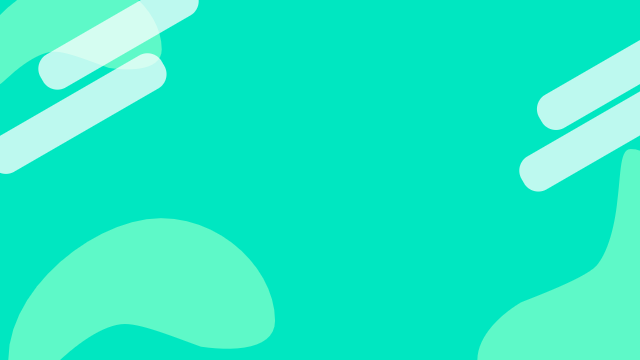
This background is drawn by a Shadertoy shader. Its source:

```glsl
// Flat turquoise backdrop with mint blobs and translucent white slanted bars.
// Blobs are closed chains of cubic Bezier curves turned into signed distances;
// bars are rotated rounded boxes. Lengths are in units of the canvas height.

const int CURVES = 6;    // Bezier pieces per blob
const int POINTS = 18;   // three control points per piece
const int STEPS = 14;    // straight steps per piece

const vec3 TURQUOISE = vec3(0.0, 0.905, 0.755);
const vec3 MINT = vec3(0.37, 0.975, 0.785);
const vec3 WHITE = vec3(1.0);
const float BAR_OPACITY = 0.74;

// Curved bean, used at two sizes
const vec2 BEAN[POINTS] = vec2[POINTS](
    vec2(0.023, 0.0), vec2(0.023, 0.201), vec2(0.266, 0.394),
    vec2(0.447, 0.394), vec2(0.620, 0.394), vec2(0.764, 0.248),
    vec2(0.764, 0.109), vec2(0.764, 0.030), vec2(0.653, 0.023),
    vec2(0.558, 0.037), vec2(0.475, 0.067), vec2(0.394, 0.100),
    vec2(0.347, 0.100), vec2(0.296, 0.100), vec2(0.227, 0.056),
    vec2(0.167, 0.0), vec2(0.104, -0.058), vec2(0.023, -0.111));

// Wave climbing the right edge
const vec2 WAVE[POINTS] = vec2[POINTS](
    vec2(1.752, 0.586), vec2(1.722, 0.586), vec2(1.725, 0.525),
    vec2(1.715, 0.444), vec2(1.708, 0.375), vec2(1.690, 0.301),
    vec2(1.657, 0.262), vec2(1.625, 0.227), vec2(1.481, 0.174),
    vec2(1.447, 0.160), vec2(1.377, 0.118), vec2(1.326, 0.058),
    vec2(1.326, 0.0), vec2(1.326, -0.088), vec2(1.620, -0.111),
    vec2(1.852, -0.111), vec2(1.852, 0.537), vec2(1.817, 0.586));

vec2 bezier(vec2 a, vec2 b, vec2 c, vec2 d, float t) {
    float u = 1.0 - t;
    return u * u * u * a + 3.0 * u * u * t * b + 3.0 * u * t * t * c + t * t * t * d;
}

// Signed distance to a closed Bezier outline, negative inside
float blobDistance(vec2 p, vec2 outline[POINTS]) {
    float nearest = 1e6;
    float side = 1.0;
    vec2 from = outline[0];
    for (int i = 0; i < CURVES; i++) {
        int k = 3 * i;
        for (int j = 1; j <= STEPS; j++) {
            vec2 to = bezier(outline[k], outline[k + 1], outline[k + 2],
                             outline[(k + 3) % POINTS], float(j) / float(STEPS));
            vec2 edge = to - from;
            vec2 rel = p - from;
            vec2 gap = rel - edge * clamp(dot(rel, edge) / dot(edge, edge), 0.0, 1.0);
            nearest = min(nearest, dot(gap, gap));
            // Flip the side at every crossing of the horizontal ray
            bvec3 crossing = bvec3(p.y >= from.y, p.y < to.y,
                                   edge.x * rel.y > edge.y * rel.x);
            if (all(crossing) || !any(crossing)) side = -side;
            from = to;
        }
    }
    return side * sqrt(nearest);
}

// Rounded bar rising at 30 degrees from its lower-left end
float barDistance(vec2 p, vec2 start, float len) {
    const vec2 along = vec2(0.8660, 0.5);
    const float core = 0.007;
    const float radius = 0.046;
    vec2 rel = p - start;
    vec2 q = vec2(dot(rel, along), dot(rel, vec2(-along.y, along.x)));
    q -= clamp(q, vec2(0.0, -core), vec2(len, core));
    return length(q) - radius;
}

// Smooth coverage across one pixel
float coverage(float dist, float pixel) {
    return clamp(0.5 - dist / pixel, 0.0, 1.0);
}

void mainImage(out vec4 fragColor, in vec2 fragCoord) {
    float pixel = 1.0 / iResolution.y;
    vec2 p = fragCoord * pixel;

    // Mint blobs: large bean, smaller bean at the top left, wave at the right
    const float smallScale = 0.715;
    vec2 smallP = (p - vec2(-0.097, 0.785)) / smallScale;
    float blobs = blobDistance(p, BEAN);
    blobs = min(blobs, blobDistance(smallP, BEAN) * smallScale);
    blobs = min(blobs, blobDistance(p, WAVE));
    vec3 color = mix(TURQUOISE, MINT, coverage(blobs, pixel));

    // White bars: a pair at each upper corner
    float bars = barDistance(p, vec2(0.156, 0.803), 0.400);
    bars = min(bars, barDistance(p, vec2(0.013, 0.569), 0.462));
    bars = min(bars, barDistance(p, vec2(1.541, 0.691), 0.500));
    bars = min(bars, barDistance(p, vec2(1.492, 0.520), 0.500));
    color = mix(color, WHITE, BAR_OPACITY * coverage(bars, pixel));

    fragColor = vec4(color, 1.0);
}
```
